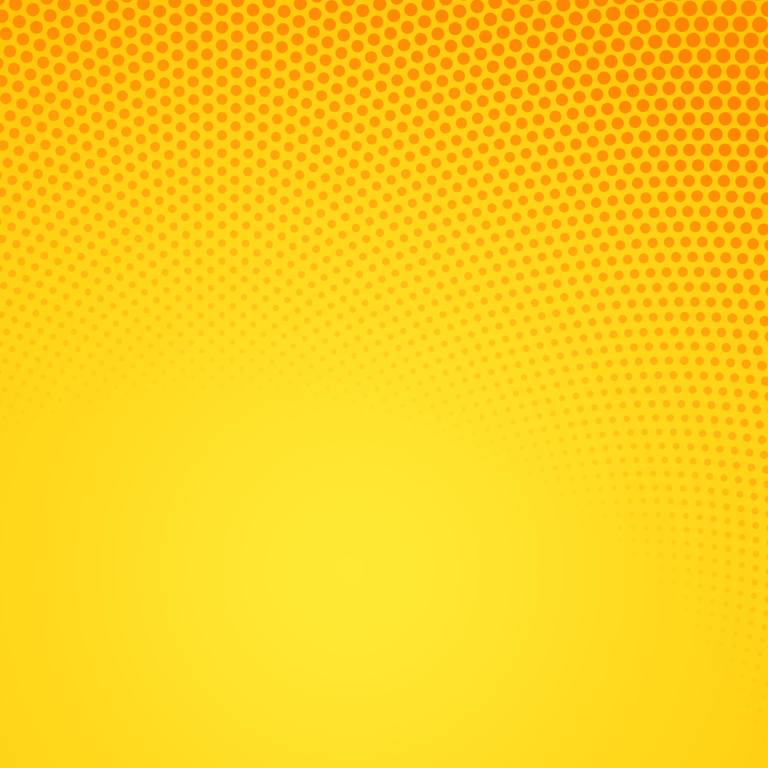
A Shadertoy shader for this background:

```glsl
// Sunny yellow glow with a fan of orange halftone dots growing toward the upper right
#define GLOW_CENTER vec2(0.456, 0.258)
#define FAN_CENTER vec2(0.289, -0.276)
#define RING_STEP 0.0234
#define RAY_COUNT 392.0
#define FADE_START 0.755
#define FADE_LENGTH 0.52
#define DOT_MIN 0.0029
#define DOT_GROWTH 0.0108

const float TAU = 6.2831853;
const vec3 CORE_YELLOW = vec3(1.0, 0.912, 0.205);
const vec3 WARM_YELLOW = vec3(1.0, 0.832, 0.09);
const vec3 DEEP_AMBER = vec3(1.0, 0.755, 0.02);
const vec3 DOT_ORANGE = vec3(0.99, 0.52, 0.01);

// Radial glow that deepens toward the far corners
vec3 glowColor(vec2 p) {
    float d = length(p - GLOW_CENTER);
    vec3 color = mix(CORE_YELLOW, WARM_YELLOW, smoothstep(0.0, 0.58, d));
    return mix(color, DEEP_AMBER, smoothstep(0.45, 0.98, d));
}

// Distance to the nearest dot center: two interleaved polar grids
float dotDistance(vec2 q, float radius) {
    float raySpan = 2.0 * TAU / RAY_COUNT;
    vec2 cell = vec2(atan(q.x, q.y) / raySpan, radius / RING_STEP);
    vec2 cellSize = vec2(raySpan * radius, RING_STEP);
    float nearest = 1.0;
    for (int i = 0; i < 2; i++) {
        vec2 shifted = cell - 0.5 * float(i);
        vec2 local = (shifted - floor(shifted + 0.5)) * cellSize;
        nearest = min(nearest, length(local));
    }
    return nearest;
}

void mainImage(out vec4 fragColor, in vec2 fragCoord) {
    vec2 p = fragCoord / iResolution.y;
    float pixel = 1.0 / iResolution.y;

    // Dots gain size and strength away from the fan center
    vec2 q = p - FAN_CENTER;
    float radius = length(q);
    float outward = max(radius - FADE_START, 0.0);
    float dotRadius = DOT_MIN + DOT_GROWTH * outward;
    float strength = pow(min(outward / FADE_LENGTH, 1.0), 0.85);
    float edge = dotDistance(q, radius) - dotRadius;
    float coverage = 1.0 - smoothstep(-0.8 * pixel, 0.8 * pixel, edge);

    // Dots redden slightly in the upper right corner
    float corner = smoothstep(0.8, 1.42, length(p));
    vec3 dotColor = mix(DOT_ORANGE + vec3(0.0, 0.05, 0.01), DOT_ORANGE, corner);

    fragColor = vec4(mix(glowColor(p), dotColor, coverage * strength), 1.0);
}
```
